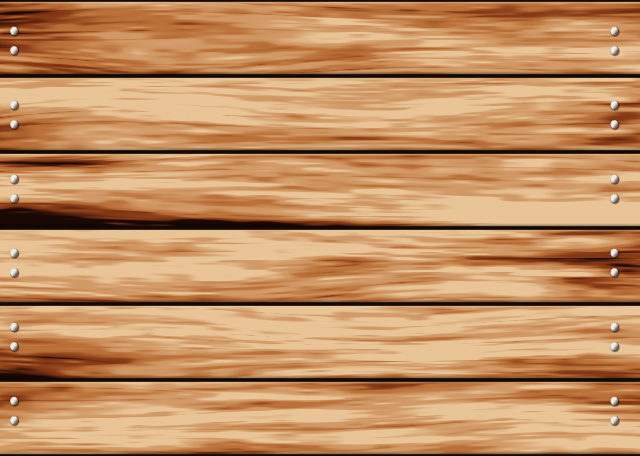
Reproduce this texture procedurally as a Shadertoy shader.

```glsl
// Six horizontal scorched wooden planks with dark seams and paired steel nails at both ends.

const int PLANKS = 6;
const float SEAM_HALF = 0.021;      // in plank heights
const float BASE_TONE = 0.19;       // 0 is pale wood, 1 is charred
const float GRAIN_CONTRAST = 1.15;
const float NAIL_RADIUS = 0.0092;   // nail sizes are in canvas heights
const float NAIL_TOP = 0.068;
const float NAIL_PITCH = 0.1623;
const float NAIL_GAP = 0.0425;
const vec2 NAIL_COLUMNS = vec2(0.022, 0.960);

const vec3 PALE = vec3(0.91, 0.77, 0.59);
const vec3 HONEY = vec3(0.82, 0.60, 0.40);
const vec3 AMBER = vec3(0.73, 0.44, 0.22);
const vec3 RUST = vec3(0.52, 0.22, 0.08);
const vec3 CHAR = vec3(0.10, 0.03, 0.015);
const vec3 SEAM = vec3(0.07, 0.03, 0.02);
const vec3 STEEL = vec3(0.93, 0.93, 0.91);
const vec3 STEEL_SHADE = vec3(0.42, 0.37, 0.34);

// Stains per plank, top to bottom: centre x, centre y, radius x, radius y
const vec4 END_STAIN[6] = vec4[6](
    vec4(0.0, 0.30, 0.13, 0.55), vec4(0.0, 0.80, 0.13, 0.35),
    vec4(0.0, 0.84, 0.22, 0.19), vec4(1.0, 0.55, 0.10, 0.50),
    vec4(0.0, 0.92, 0.17, 0.28), vec4(0.0, 0.20, 0.14, 0.45));
const vec4 STREAK[6] = vec4[6](
    vec4(0.24, 0.28, 0.18, 0.15), vec4(0.70, 0.80, 0.45, 0.10),
    vec4(0.40, 0.97, 0.24, 0.10), vec4(0.80, 0.40, 0.18, 0.14),
    vec4(0.09, 0.49, 0.13, 0.09), vec4(0.45, 0.08, 0.50, 0.11));
const vec4 FAR_STAIN[6] = vec4[6](
    vec4(1.0, 0.20, 0.20, 0.25), vec4(1.0, 0.60, 0.05, 0.60),
    vec4(0.87, 0.82, 0.24, 0.18), vec4(0.15, 0.93, 0.60, 0.07),
    vec4(0.97, 0.80, 0.28, 0.18), vec4(1.0, 0.25, 0.13, 0.35));
const vec4 SOFT_STAIN[6] = vec4[6](
    vec4(0.10, 0.92, 0.18, 0.12), vec4(0.25, 0.40, 0.28, 0.20),
    vec4(0.08, 0.19, 0.14, 0.08), vec4(0.30, 0.30, 0.35, 0.30),
    vec4(0.50, 0.35, 0.25, 0.30), vec4(0.25, 0.65, 0.22, 0.25));
// Strength of the four stains; negative values bleach the wood
const vec4 STRENGTH[6] = vec4[6](
    vec4(0.55, 0.35, 0.25, 0.30), vec4(0.42, 0.24, 0.32, -0.15),
    vec4(0.95, 0.80, -0.45, 0.50), vec4(0.55, 0.30, 0.28, -0.16),
    vec4(0.70, 0.50, 0.32, -0.20), vec4(0.42, 0.32, 0.32, -0.10));

float hash(vec2 p) {
    vec3 q = fract(vec3(p.xyx) * 0.1031);
    q += dot(q, q.yzx + 33.33);
    return fract((q.x + q.y) * q.z);
}

float noise(vec2 p) {
    vec2 cell = floor(p), f = fract(p);
    f = f * f * (3.0 - 2.0 * f);
    return mix(mix(hash(cell), hash(cell + vec2(1, 0)), f.x),
               mix(hash(cell + vec2(0, 1)), hash(cell + vec2(1, 1)), f.x), f.y);
}

float stain(vec2 p, vec4 s) {
    vec2 d = (p - s.xy) / s.zw;
    return exp(-dot(d, d));
}

// Darkness of the wood; p is (0..1 along, 0..1 down) within one plank
float woodTone(vec2 p, int plank) {
    vec2 seed = vec2(17.3, 61.7) * float(plank + 1);
    float bend = 0.22 * noise(vec2(p.x * 2.5, p.y * 1.5) + seed);
    vec2 g = vec2(p.x, p.y + bend);
    float broad = noise(g * vec2(3.5, 7.0) + seed);
    float streaks = noise(g * vec2(8.0, 17.0) + seed.yx);
    float fibres = noise(g * vec2(26.0, 34.0) + seed * 1.7);
    float grain = 0.38 * broad + 0.37 * streaks + 0.25 * fibres - 0.5;
    float ridge = 1.0 - abs(2.0 * noise(g * vec2(2.5, 10.0) + seed * 2.3) - 1.0);
    float tone = BASE_TONE + GRAIN_CONTRAST * grain + 0.17 * pow(ridge, 7.0);

    // Grain pulls the stain outlines into ragged tongues
    vec2 q = p + vec2(0.16 * (streaks - 0.5), 0.10 * (broad - 0.5));
    vec4 stains = vec4(stain(q, END_STAIN[plank]), stain(q, STREAK[plank]),
                       stain(q, FAR_STAIN[plank]), stain(q, SOFT_STAIN[plank]));
    tone += dot(stains, STRENGTH[plank]);
    return tone + 0.10 * smoothstep(0.82, 1.0, p.y);
}

vec3 woodColor(float tone) {
    vec3 c = mix(PALE, HONEY, smoothstep(0.06, 0.27, tone));
    c = mix(c, AMBER, smoothstep(0.28, 0.50, tone));
    c = mix(c, RUST, smoothstep(0.50, 0.76, tone));
    return mix(c, CHAR, smoothstep(0.76, 1.05, tone));
}

void mainImage(out vec4 fragColor, in vec2 fragCoord) {
    vec2 uv = fragCoord / iResolution.xy;
    float aspect = iResolution.x / iResolution.y;
    float pixel = 1.0 / iResolution.y;
    float down = 1.0 - uv.y;

    // Planks
    float row = down * float(PLANKS);
    int plank = clamp(int(row), 0, PLANKS - 1);
    vec2 p = vec2(uv.x, row - float(plank));
    vec3 color = woodColor(woodTone(p, plank));

    // Lit upper edge, shaded lower edge and seam
    float blur = pixel * float(PLANKS);
    color = mix(color, PALE, 0.45 * (1.0 - smoothstep(0.03, 0.065, p.y)));
    color *= 1.0 - 0.35 * smoothstep(0.93, 0.98, p.y);
    float seamDist = min(p.y, 1.0 - p.y) - SEAM_HALF;
    color = mix(SEAM, color, smoothstep(-0.5 * blur, blur, seamDist));

    // Nails: two per plank end, lit from the upper left
    float nailRow = clamp(round((down - NAIL_TOP - 0.5 * NAIL_GAP) / NAIL_PITCH), 0.0, float(PLANKS - 1));
    for (int i = 0; i < 4; i++) {
        float column = i < 2 ? NAIL_COLUMNS.x : NAIL_COLUMNS.y;
        float nailY = NAIL_TOP + nailRow * NAIL_PITCH + float(i % 2) * NAIL_GAP;
        vec2 d = vec2((uv.x - column) * aspect * 1.1, down - nailY);
        float shadow = length(d - 0.18 * NAIL_RADIUS) - NAIL_RADIUS * 1.15;
        color = mix(color, CHAR, 0.6 * (1.0 - smoothstep(-pixel, pixel, shadow)));
        float light = smoothstep(-0.2, 0.9, dot(d, vec2(0.75, 0.65)) / NAIL_RADIUS);
        vec3 metal = mix(STEEL, STEEL_SHADE, light);
        color = mix(metal, color, smoothstep(-0.7 * pixel, 0.7 * pixel, length(d) - NAIL_RADIUS));
    }
    fragColor = vec4(color, 1.0);
}
```
